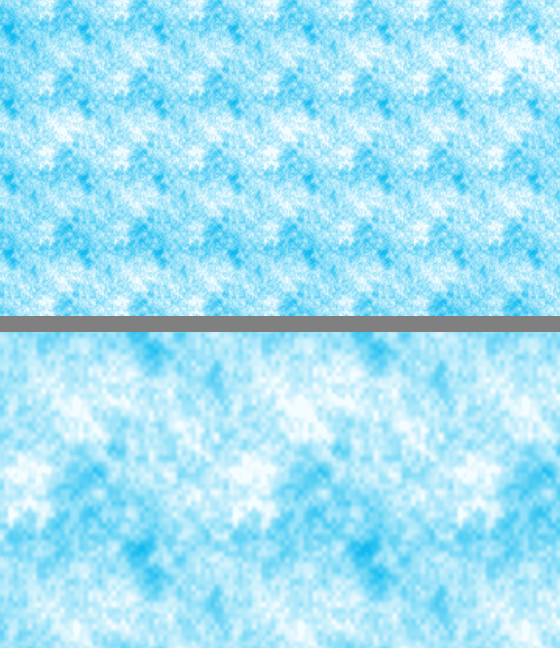
Top, the full canvas; bottom, a detail of the centre.
This pattern is drawn by a Shadertoy shader. Its source:

```glsl
// Sky-blue mottled dye cloth: a repeating cloudy tile under an uneven, paler and deeper wash.

float hash(vec2 p) {
    return fract(sin(dot(p, vec2(127.1, 311.7))) * 43758.5);
}

// Value noise whose lattice wraps after the given number of cells
float wrappedNoise(vec2 p, vec2 period) {
    vec2 cell = floor(p), f = fract(p);
    f = f * f * (3.0 - 2.0 * f);
    vec2 lo = mod(cell, period) + period, hi = mod(cell + 1.0, period) + period;
    return mix(mix(hash(lo), hash(vec2(hi.x, lo.y)), f.x),
               mix(hash(vec2(lo.x, hi.y)), hash(hi), f.x), f.y);
}

// Zero-centred cloud detail, seamless over one unit tile
float clouds(vec2 tile) {
    float sum = 0.0, weight = 0.23;
    vec2 cells = vec2(6.0, 5.0);
    for (int i = 0; i < 4; i++) {
        sum += weight * (wrappedNoise(tile * cells, cells) - 0.5);
        cells *= 2.0;
        weight *= 1.1;
    }
    return sum;
}

float softSpot(vec2 offset, vec2 radius) {
    offset /= radius;
    return exp(-dot(offset, offset));
}

// Soft spot repeated once per tile
float tileSpot(vec2 tile, vec2 centre, vec2 radius) {
    return softSpot(fract(tile - centre + 0.5) - 0.5, radius);
}

// Ragged dark stains and pale patches inside each tile
float stains(vec2 tile) {
    vec2 ragged = tile + 0.18 * (vec2(
        wrappedNoise(tile * 11.0, vec2(11.0)),
        wrappedNoise(tile * 13.0, vec2(13.0))) - 0.5);
    float pale = 0.22 * tileSpot(ragged, vec2(0.62, 0.07), vec2(0.11, 0.12))
               + 0.17 * tileSpot(ragged, vec2(0.89, 0.54), vec2(0.30, 0.17));
    float dark = 0.40 * tileSpot(ragged, vec2(0.89, 0.16), vec2(0.09, 0.13))
               + 0.20 * tileSpot(ragged, vec2(0.82, -0.03), vec2(0.13, 0.12))
               + 0.30 * tileSpot(ragged, vec2(0.67, -0.13), vec2(0.13, 0.10))
               + 0.36 * tileSpot(ragged, vec2(0.12, -0.21), vec2(0.11, 0.10));
    return pale - dark;
}

// Broad tone change that does not follow the repeat
float wash(vec2 p) {
    float tone = 0.12 * (wrappedNoise(p * 5.0, vec2(64.0)) - 0.5);
    tone += 0.18 * softSpot(p - vec2(1.67, 0.82), vec2(0.18, 0.14));
    tone += 0.08 * softSpot(p - vec2(0.75, 0.57), vec2(0.80, 0.10));
    tone += 0.08 * softSpot(p - vec2(1.25, 0.36), vec2(0.30, 0.10));
    tone -= 0.17 * softSpot(p - vec2(0.45, 0.27), vec2(0.38, 0.08));
    tone -= 0.17 * softSpot(p - vec2(0.0, 0.85), vec2(0.12, 0.14));
    tone -= 0.17 * softSpot(p - vec2(1.78, 0.54), vec2(0.13, 0.10));
    tone -= 0.16 * softSpot(p - vec2(1.50, 0.03), vec2(0.24, 0.07));
    return tone;
}

void mainImage(out vec4 fragColor, in vec2 fragCoord) {
    vec2 p = fragCoord / iResolution.y;
    vec2 tile = p * 4.22;  // 7.5 repeats across, 4.2 down
    float lightness = 0.57 + clouds(tile) + stains(tile) + wash(p);
    vec3 color = mix(vec3(0.08, 0.735, 0.94), vec3(1.0), clamp(lightness, 0.0, 0.95));
    fragColor = vec4(color, 1.0);
}
```
